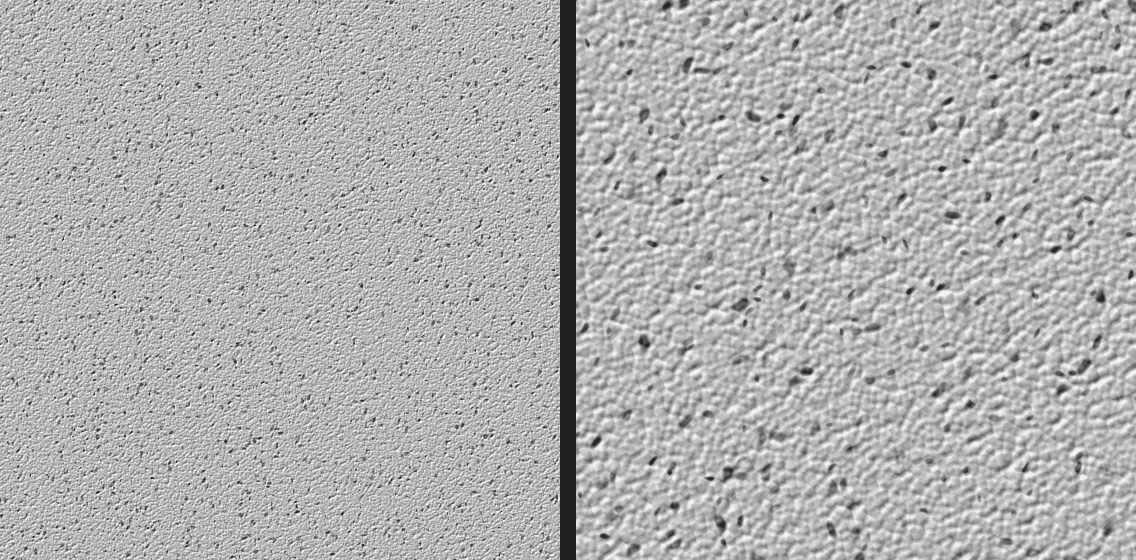
Left: the whole. Right: its middle third, enlarged.
Write a WebGL 1 fragment shader that draws this texture.

```glsl
precision highp float;

uniform vec2 u_resolution;

const vec2 LIGHT_DIR = vec2(-0.57, 0.82);
const float BASE_TONE = 0.712;
const float DARKEST = 0.15;
const float BRIGHTEST = 0.95;

vec2 hash2(vec2 cell) {
  vec2 k = vec2(dot(cell, vec2(127.1, 311.7)), dot(cell, vec2(269.5, 183.3)));
  return fract(sin(k) * 43758.5);
}

vec2 rotate(vec2 p, float angle) {
  float c = cos(angle), s = sin(angle);
  return vec2(c * p.x + s * p.y, c * p.y - s * p.x);
}

// Rounded bumps: one minus the squared distance to the nearest cell point
float bumps(vec2 p) {
  vec2 cell = floor(p), local = fract(p);
  float nearest = 4.0;
  for (int j = -1; j <= 1; j++) {
    for (int i = -1; i <= 1; i++) {
      vec2 offset = vec2(float(i), float(j));
      vec2 d = offset + hash2(cell + offset) - local;
      nearest = min(nearest, dot(d, d));
    }
  }
  return 1.0 - nearest;
}

// Light caught by the slope of the bumps; reach is in cells
float relief(vec2 p, vec2 lightDir, float reach) {
  vec2 stepToLight = lightDir * reach * 0.5;
  return bumps(p - stepToLight) - bumps(p + stepToLight);
}

// Broad layered sines, roughly -1 to 1
float drift(vec2 p) {
  float wave = sin(p.x * 9.0 + 2.0 * sin(p.y * 7.0 + 1.0));
  wave += sin(p.y * 17.0 - p.x * 12.0 + 1.5 * sin(p.x * 19.0));
  wave += sin(p.x * 37.0 + p.y * 29.0 + 2.0 * sin(p.y * 31.0));
  return wave / 3.0;
}

// Scattered slanted pits, 1 inside and 0 outside
float pits(vec2 p, float chance) {
  vec2 cell = floor(p), local = fract(p);
  float mask = 0.0;
  for (int j = -1; j <= 1; j++) {
    for (int i = -1; i <= 1; i++) {
      vec2 offset = vec2(float(i), float(j));
      vec2 place = hash2(cell + offset);
      vec2 trait = hash2(cell + offset + 57.0);
      vec2 d = rotate(offset + place - local, 0.6 + (trait.x - 0.5) * 1.8);
      float size = mix(0.17, 0.38, trait.y * trait.y);
      float dist = length(d * vec2(0.65, 1.15)) / size;
      float present = step(hash2(cell + offset + 113.0).x, chance);
      float depth = mix(0.5, 1.0, place.y);
      mask = max(mask, present * depth * (1.0 - smoothstep(0.5, 1.3, dist)));
    }
  }
  return mask;
}

void main() {
  vec2 uv = gl_FragCoord.xy / min(u_resolution.x, u_resolution.y);

  // Fine grain, turned off the pixel axes, over coarser slanted lumps
  float grainAngle = 0.45;
  vec2 grainPos = rotate(uv, grainAngle) * vec2(225.0, 260.0);
  float grain = relief(grainPos, rotate(LIGHT_DIR, grainAngle), 0.75);
  float lumpAngle = 0.6;
  vec2 lumpPos = rotate(uv, lumpAngle) * vec2(105.0, 165.0);
  float lumps = relief(lumpPos, rotate(LIGHT_DIR, lumpAngle), 0.55);

  // Ragged pits with a lit rim on the side away from the light
  vec2 ragged = 0.09 * sin(uv.yx * vec2(410.0, 370.0) + 2.0 * sin(uv * 130.0));
  vec2 pitPos = rotate(uv, 0.25) * 104.0 + ragged;
  vec2 rimStep = rotate(LIGHT_DIR, 0.25) * 0.42;
  float chance = 0.27 + 0.04 * drift(uv);
  float pit = pits(pitPos, chance);
  float rim = pits(pitPos + rimStep, chance) * (1.0 - pit);

  float tone = BASE_TONE + 0.33 * grain + 0.25 * lumps;
  tone += 0.13 * rim - 0.44 * pit;
  gl_FragColor = vec4(vec3(clamp(tone, DARKEST, BRIGHTEST)), 1.0);
}
```
